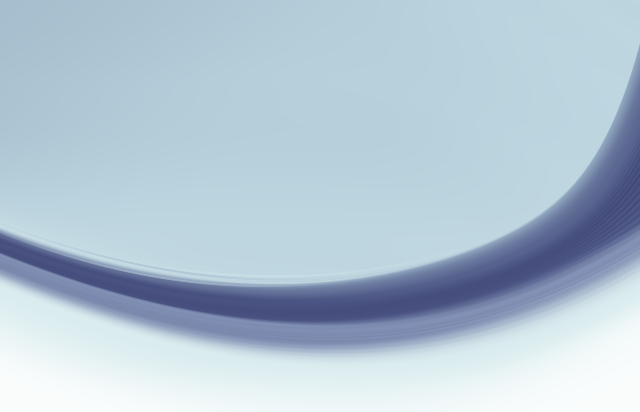
This background is drawn by a WebGL 2 fragment shader. Its source:

```glsl
#version 300 es
precision highp float;
// A broad indigo ribbon sweeps under a pale blue sky and above a white glow.
// Three polynomial curves bound its dark upper sheet and its misty lower sheet;
// the position between two curves gives the shading and the fine strands.

uniform vec2 u_resolution;
out vec4 fragColor;

const vec3 SKY_SHADE = vec3(0.645, 0.745, 0.805);
const vec3 SKY_MAIN  = vec3(0.715, 0.815, 0.860);
const vec3 SKY_LIGHT = vec3(0.765, 0.855, 0.890);
const vec3 MINT      = vec3(0.855, 0.925, 0.935);
const vec3 WHITE     = vec3(0.980, 0.990, 0.990);
const vec3 RIM       = vec3(0.570, 0.660, 0.755);
const vec3 STEEL     = vec3(0.430, 0.490, 0.635);
const vec3 INDIGO    = vec3(0.285, 0.320, 0.505);
const vec3 MIST      = vec3(0.500, 0.560, 0.700);
const vec3 PALE_MIST = vec3(0.690, 0.755, 0.825);
const float STRANDS  = 24.0;  // strands across the upper sheet
const float FOLDS    = 9.0;   // strands across the lower sheet
const int THREADS    = 5;     // loose threads above the rim

float hash(float n) { return fract(sin(n * 127.1) * 43758.5453); }

float noise(float x) {
    float i = floor(x), f = fract(x);
    return mix(hash(i), hash(i + 1.0), f * f * (3.0 - 2.0 * f));
}

// Heights of the three bounding curves
float topCurve(float x) {
    return 0.449 + x * (-0.60 + x * (0.62 + 0.13 * x)) + 0.30 * pow(x, 16.0);
}
float seamCurve(float x) { return 0.387 + x * (-0.62 + x * (0.441 + 0.247 * x)); }
float lowCurve(float x)  { return 0.312 + x * (-0.65 + x * (0.393 + 0.247 * x)); }

vec3 skyColor(vec2 p, float top) {
    vec3 c = mix(SKY_SHADE, SKY_MAIN, smoothstep(-0.1, 0.75, p.x + 0.9 * (1.0 - p.y)));
    c = mix(c, SKY_LIGHT, 0.75 * smoothstep(0.72, 0.32, p.y));
    c = mix(c, SKY_LIGHT, 0.55 * smoothstep(0.55, 1.0, p.x));
    // Faint drifting veils and a glow along the left rim
    float bend = p.y + 0.06 * sin(6.0 * p.x + 1.0) + 0.35 * p.x * p.x;
    c += 0.010 * (noise(bend * 14.0) - 0.5);
    float glow = exp(-max(p.y - top, 0.0) * 28.0) * smoothstep(0.5, 0.0, p.x);
    return mix(c, MINT, 0.4 * glow);
}

vec3 groundColor(vec2 p, float low) {
    float depth = max(low - p.y, 0.0);
    vec3 c = mix(MINT, WHITE, smoothstep(0.0, 0.24, depth));
    c = mix(c, WHITE, 0.7 * smoothstep(0.55, 1.0, p.x) * smoothstep(0.0, 0.10, depth));
    return mix(c, WHITE, 0.4 * smoothstep(0.14, 0.0, p.y));
}

// Strand pattern from -1 to 1, fading where it becomes too fine to draw
float strands(float t, float count, float seed) {
    float phase = t * count + 0.7 * noise(t * 7.0 + seed);
    float visible = 1.0 - smoothstep(0.25, 0.65, fwidth(phase));
    float strength = 0.45 + 0.55 * noise(floor(t * count) + seed);
    return sin(6.28318 * phase) * visible * strength;
}

void main() {
    vec2 p = gl_FragCoord.xy / u_resolution;
    float pixel = 1.0 / u_resolution.y;
    float top = topCurve(p.x), seam = seamCurve(p.x), low = lowCurve(p.x);
    float s = (top - p.y) / (top - seam);   // 0 at the rim, 1 at the seam
    float r = (seam - p.y) / (seam - low);  // 0 at the seam, 1 at the lower edge
    float right = smoothstep(0.25, 0.95, p.x);

    // Upper sheet: pale rim, steel strands, indigo core
    float darkEnd = mix(0.55, 0.75, right);
    vec3 upper = mix(RIM, STEEL, smoothstep(0.0, 0.26, s));
    upper = mix(upper, INDIGO, smoothstep(0.12, darkEnd, s));
    upper = mix(upper, STEEL, 0.22 * smoothstep(0.90, 1.0, s) * right);
    float upperGrain = strands(s, STRANDS, 3.0);
    upper += upperGrain * mix(0.012, 0.030, right) * vec3(1.0, 1.05, 0.95);
    upper += 0.035 * (noise(s * 11.0 + p.x * 2.0) - 0.5);

    // Lower sheet: mist with a darker fold and a fading hem
    float fold = smoothstep(0.05, 0.40, r) * smoothstep(0.62, 0.45, r);
    vec3 lower = mix(MIST, PALE_MIST, smoothstep(0.40, 1.0, r));
    lower = mix(lower, STEEL, 0.35 * fold * (1.0 - right));
    lower += strands(r, FOLDS, 17.0) * mix(0.010, 0.022, right);

    // Lay the sheets over the background
    vec3 ground = groundColor(p, low);
    float hem = 1.0 - smoothstep(mix(0.60, 0.25, right), mix(1.10, 1.05, right), r);
    vec3 color = mix(ground, lower, hem);
    float seamWidth = mix(0.005, 0.030, right);
    color = mix(color, upper, smoothstep(seamWidth, -seamWidth * 0.4, seam - p.y));

    float rimWidth = max(mix(0.016, 0.008, right), fwidth(top - p.y));
    float cover = smoothstep(-0.25 * rimWidth, rimWidth, top - p.y);
    color = mix(skyColor(p, top), color, cover);

    // Loose threads lifting off the rim
    float slope = max(fwidth(p.y - top), pixel);
    for (int i = 0; i < THREADS; i++) {
        float k = float(i);
        float center = mix(0.15, 0.80, hash(k + 2.0));
        float span = exp(-pow((p.x - center) / 0.20, 2.0));
        float lift = 0.010 - 0.005 * k + 0.004 * sin(5.0 * p.x + k);
        float line = 1.0 - smoothstep(0.3 * slope, 1.3 * slope, abs(p.y - top - lift));
        vec3 tint = mod(k, 2.0) < 0.5 ? MINT : RIM;
        color = mix(color, tint, 0.38 * line * span);
    }
    fragColor = vec4(clamp(color, 0.0, 1.0), 1.0);
}
```
